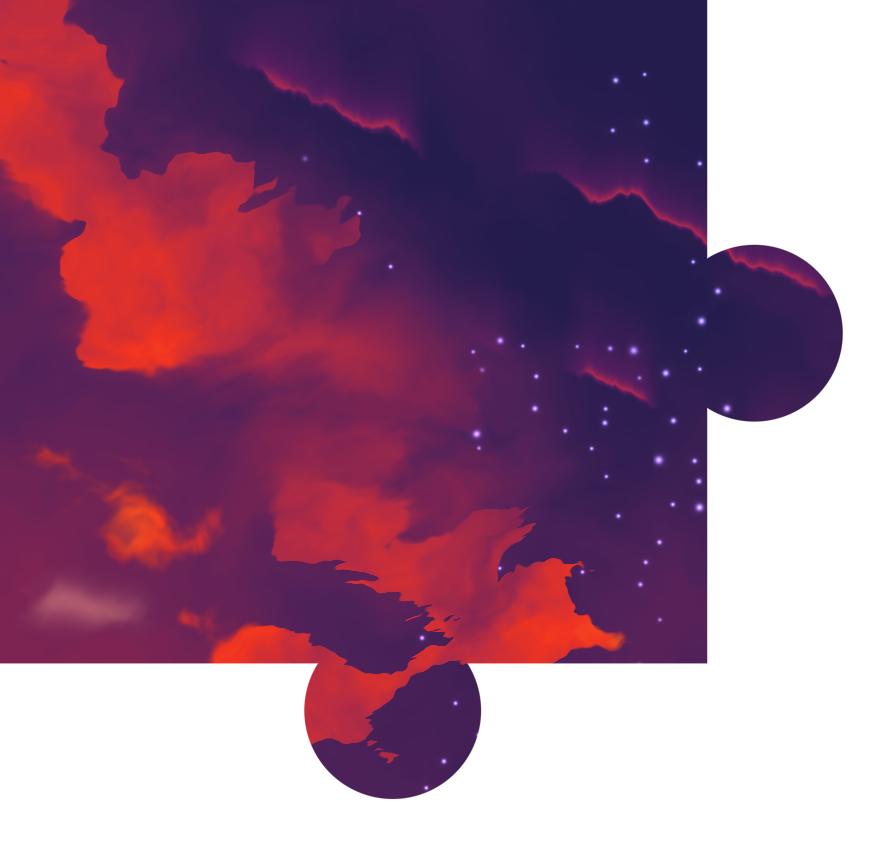
Give the GLSL for this texture, as a Shadertoy shader.

```glsl
// A jigsaw corner piece with two round tabs on white, painted as a dusk sky.
// Warped noise around a few slanted banks gives glowing clouds; soft haze,
// thin sharp-bottomed wisps and hashed star clusters fill the indigo side.

#define CORNER vec2(0.832, 0.2195)
#define TAB_RADIUS 0.104
#define CLOUD_SCALE 5.0
#define CLOUD_RAGGED 2.0
#define STREAK_TILT 0.36
#define HAZE_STRENGTH 2.3
#define STAR_CELL 0.032
#define STAR_SHARE 0.30

float hash(vec2 p) {
    vec3 q = fract(vec3(p.xyx) * 0.1031);
    q += dot(q, q.yzx + 33.33);
    return fract((q.x + q.y) * q.z);
}

float noise(vec2 p) {
    vec2 i = floor(p), f = fract(p);
    f = f * f * (3.0 - 2.0 * f);
    float low = mix(hash(i), hash(i + vec2(1, 0)), f.x);
    float high = mix(hash(i + vec2(0, 1)), hash(i + vec2(1, 1)), f.x);
    return mix(low, high, f.y);
}

float fbm(vec2 p) {
    float sum = 0.0, weight = 0.5;
    for (int i = 0; i < 5; i++) {
        sum += weight * noise(p);
        p = mat2(0.8, 0.6, -0.6, 0.8) * p * 2.03 + 11.7;
        weight *= 0.5;
    }
    return sum / 0.97;
}

// Distance to a segment, in units of the bank's half width
float bank(vec2 p, vec2 a, vec2 b, float width) {
    vec2 ab = b - a;
    float along = clamp(dot(p - a, ab) / dot(ab, ab), 0.0, 1.0);
    return length(p - a - ab * along) / width;
}

// Dusk colours from indigo (0) to orange (5)
vec3 dusk(float heat) {
    vec3 tones[6] = vec3[6](
        vec3(0.14, 0.11, 0.30), vec3(0.31, 0.13, 0.35), vec3(0.50, 0.14, 0.32),
        vec3(0.72, 0.17, 0.26), vec3(0.94, 0.20, 0.13), vec3(1.00, 0.37, 0.11));
    vec3 col = tones[0];
    for (int i = 1; i < 6; i++)
        col = mix(col, tones[i], clamp(heat - float(i - 1), 0.0, 1.0));
    return col;
}

float starLight(vec2 p) {
    vec2 cell = floor(p / STAR_CELL);
    float cluster = smoothstep(0.45, 0.65, noise(cell * 0.23 + 4.0));
    float lit = step(hash(cell + 3.1), STAR_SHARE * cluster);
    vec2 centre = 0.2 + 0.6 * vec2(hash(cell + 17.0), hash(cell + 41.0));
    float radius = mix(0.0018, 0.0042, pow(hash(cell + 71.0), 2.0));
    float d = length(p - (cell + centre) * STAR_CELL) / radius;
    return lit * (exp(-d * d) + 0.25 * exp(-d));
}

vec3 sky(vec2 p) {
    // Noise space: round puffs above, slanted streaks low in the middle
    float c = cos(STREAK_TILT), s = sin(STREAK_TILT);
    vec2 slanted = mat2(c, -s, s, c) * p;
    float streaky = smoothstep(0.2, 0.5, p.x) * (1.0 - smoothstep(0.35, 0.55, p.y));
    vec2 warp = vec2(fbm(p * 6.0 + 3.0), fbm(p * 6.0 + 29.0)) - 0.5;
    vec2 q = slanted * CLOUD_SCALE * vec2(1.0, 1.5) + 0.9 * warp;
    float puffs = fbm(q + 8.0);
    float streaks = fbm(q * vec2(0.9, 2.6) + 21.0);
    float ragged = mix(puffs, streaks, streaky);
    float broad = fbm(p * 4.0 + warp + 50.0);

    // Soft background haze
    float veil = bank(p + 0.12 * warp, vec2(0.10, 0.82), vec2(0.46, 0.49), 0.14);
    float heat = 0.15 + 0.85 * (1.0 - smoothstep(0.2, 0.75, p.y));
    heat += 0.7 * (1.0 - smoothstep(0.05, 0.5, p.x)) + 1.6 * (broad - 0.5);
    heat += HAZE_STRENGTH * exp(-veil * veil) * smoothstep(0.25, 0.7, puffs);
    vec3 col = dusk(heat);

    // Stars in the cool part
    float cool = smoothstep(0.32, 0.42, p.x) * (1.0 - smoothstep(0.9, 1.5, heat));
    col += vec3(0.62, 0.52, 0.95) * cool * starLight(p);

    // Magenta wisps: crisp ragged underside, fading upward
    for (int i = 0; i < 2; i++) {
        float k = float(i), seed = 13.0 * k;
        float base = 0.82 - 0.2 * k - 0.35 * (p.x - 0.5);
        base += 0.09 * (fbm(vec2(p.x * 13.0, seed + 2.0)) - 0.5);
        float rise = p.y - base + 0.06 * (ragged - 0.5) + 0.03 * warp.x;
        float patchy = smoothstep(0.35, 0.75, noise(vec2(p.x * 11.0 + seed, 6.0 + k)));
        patchy *= smoothstep(0.25 + 0.28 * k, 0.33 + 0.28 * k, p.x);
        float glow = smoothstep(0.0, 0.009, rise) * exp(-max(rise, 0.0) / 0.035);
        vec3 tint = mix(vec3(0.47, 0.12, 0.42), vec3(0.95, 0.19, 0.27),
                        smoothstep(0.5, 0.95, glow * patchy));
        col = mix(col, tint, glow * patchy);
    }

    // Glowing cloud banks, crisp in places and melting in others
    float reach = bank(p, vec2(0.0, 1.0), vec2(0.18, 0.62), 0.08);
    reach = min(reach, bank(p, vec2(-0.05, 0.53), vec2(0.19, 0.39), 0.055));
    reach = min(reach, bank(p, vec2(0.37, 0.42), vec2(0.65, 0.25), 0.05));
    reach = min(reach, bank(p, vec2(0.22, 0.27), vec2(0.46, 0.11), 0.036));
    float field = 0.25 * (1.0 - reach) + CLOUD_RAGGED * (ragged - 0.5);
    float softness = mix(0.025, 0.3, smoothstep(0.45, 0.65, broad));
    float cover = smoothstep(0.0, softness, field);
    float glow = 3.6 + 3.5 * (fbm(p * 7.0 + 2.0 * warp + 70.0) - 0.5);
    glow += 1.6 * (0.6 - p.y) + 0.8 * min(field, 0.5) - 0.8 * smoothstep(0.1, 0.3, p.x);
    col = mix(col, dusk(max(glow, heat)), cover);

    // Pale rose streak low on the left
    float rose = bank(p + 0.05 * warp, vec2(0.0, 0.31), vec2(0.15, 0.28), 0.022);
    return mix(col, vec3(0.76, 0.42, 0.46), 0.75 * exp(-rose * rose) * smoothstep(0.35, 0.6, puffs));
}

void mainImage(out vec4 fragColor, in vec2 fragCoord) {
    vec2 p = fragCoord / iResolution.y;
    float blur = 0.8 / iResolution.y;
    // Piece outline: corner slab joined with two round tabs
    float outline = max(p.x - CORNER.x, CORNER.y - p.y);
    outline = min(outline, length(p - vec2(0.8875, 0.608)) - TAB_RADIUS);
    outline = min(outline, length(p - vec2(0.462, 0.164)) - TAB_RADIUS);
    vec3 col = mix(sky(p), vec3(1.0), smoothstep(-blur, blur, outline));
    fragColor = vec4(clamp(col, 0.0, 1.0), 1.0);
}
```
